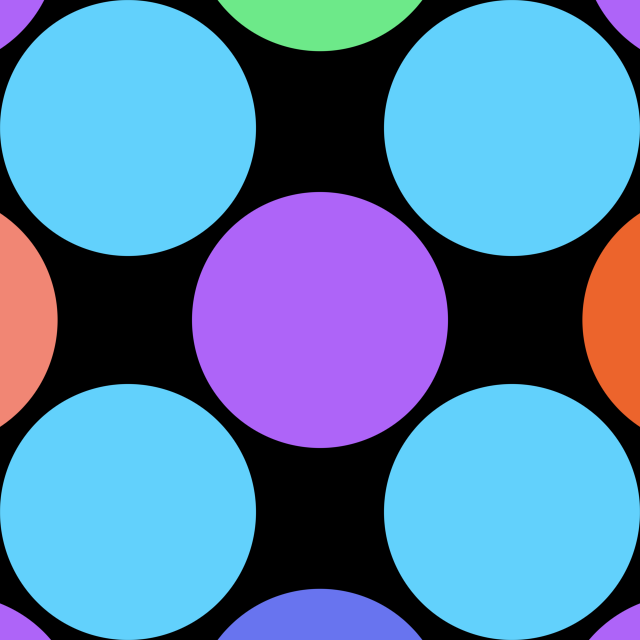
A three.js fragment shader for this pattern:

```glsl
varying vec2 vUv;

const float RADIUS = 0.2;
const vec3 BLACK = vec3(0.0);
const vec3 SKY = vec3(0.384, 0.820, 0.988);
const vec3 PURPLE = vec3(0.682, 0.392, 0.973);
const vec3 GREEN = vec3(0.427, 0.914, 0.537);
const vec3 INDIGO = vec3(0.408, 0.455, 0.937);
const vec3 SALMON = vec3(0.945, 0.525, 0.455);
const vec3 ORANGE = vec3(0.925, 0.392, 0.173);

// Paints one disc over the base colour with a softened rim.
vec3 paintDisc(vec3 base, vec3 ink, vec2 p, vec2 center, float radius, float soft) {
  float d = length(p - center) - radius;
  return mix(base, ink, 1.0 - smoothstep(-0.5 * soft, 0.5 * soft, d));
}

void main() {
  // Mirrored coordinates place the symmetric discs around the middle.
  vec2 p = vUv - 0.5;
  float soft = 1.4 * max(fwidth(vUv.x), fwidth(vUv.y));
  vec3 color = paintDisc(BLACK, PURPLE, p, vec2(0.0), RADIUS, soft);

  for (int i = 0; i < 2; i++) {
    float side = float(i) * 2.0 - 1.0;

    // Cropped discs on the horizontal and vertical axes.
    vec3 columnInk = i == 0 ? INDIGO : GREEN;
    vec3 rowInk = i == 0 ? SALMON : ORANGE;
    color = paintDisc(color, columnInk, p, vec2(0.0, 0.62 * side), RADIUS, soft);
    color = paintDisc(color, rowInk, p, vec2(0.61 * side, 0.0), RADIUS, soft);

    // Corner discs, slightly shifted between bottom and top.
    vec2 corner = i == 0 ? vec2(0.573, -0.629) : vec2(0.609, 0.591);
    vec2 mirrored = vec2(abs(p.x), p.y);
    color = paintDisc(color, PURPLE, mirrored, corner, RADIUS, soft);
  }

  // Four whole sky discs, one per quadrant.
  color = paintDisc(color, SKY, abs(p), vec2(0.3), RADIUS, soft);

  gl_FragColor = vec4(color, 1.0);
}
```
